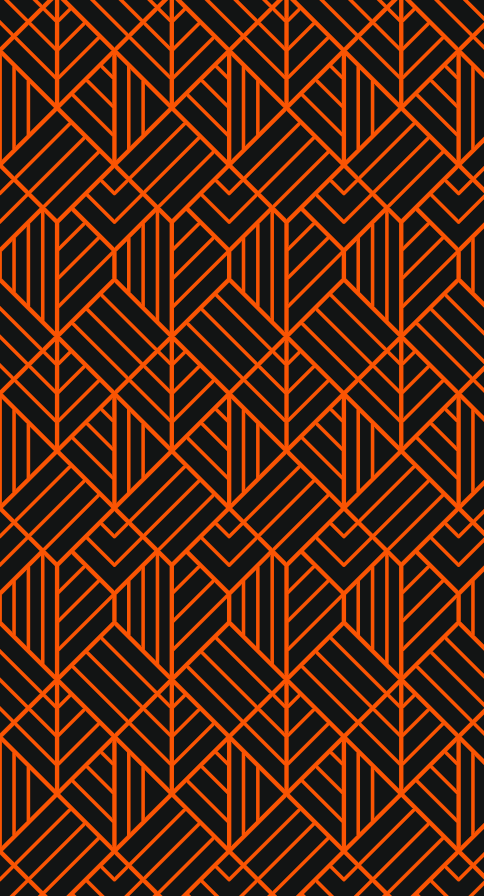
Give the GLSL for this pattern, as a Shadertoy shader.

```glsl
// Interlocking striped blocks, chevrons and triangles: orange lines on near-black.

const vec3  GROUND     = vec3(0.07, 0.08, 0.08);
const vec3  LINE       = vec3(0.98, 0.33, 0.01);
const vec2  PERIOD     = vec2(2.0, 6.0);        // repeat, in lattice units
const vec2  UNITS      = vec2(15.62, 15.67);    // lattice units per canvas height
const vec2  ORIGIN     = vec2(0.995, 1.885);    // first node, from the top left
const float EDGE_WIDTH = 0.076;                 // block outlines
const float FILL_WIDTH = 0.062;                 // stripes inside the blocks

// Distance to the segment ab, repeated over the lattice.
float segment(vec2 p, vec2 a, vec2 b) {
    vec2 q = p - 0.5 * (a + b);
    q -= PERIOD * round(q / PERIOD);
    vec2 halfSpan = 0.5 * (b - a);
    float t = clamp(dot(q, halfSpan) / dot(halfSpan, halfSpan), -1.0, 1.0);
    return length(q - halfSpan * t);
}

// Distance to a run of segments (ax, ay, bx, by), each moved on by a step.
float run(vec2 p, vec4 first, vec4 stride, int count) {
    float d = 1e3;
    for (int i = 0; i < count; i++) {
        vec4 s = first + stride * float(i);
        d = min(d, segment(p, s.xy, s.zw));
    }
    return d;
}

// Outlines: crossing diagonals, uprights and the open V.
float outlines(vec2 p) {
    float d = run(p, vec4(1, 3, 2, 4), vec4(1), 5);
    d = min(d, run(p, vec4(1, 3, 0, 4), vec4(-1, 1, -1, 1), 5));
    d = min(d, segment(p, vec2(0, 2), vec2(0, 6)));
    d = min(d, segment(p, vec2(1, 5), vec2(1, 7)));
    d = min(d, segment(p, vec2(1, 2.5), vec2(1, 3)));
    d = min(d, segment(p, vec2(1, 2.5), vec2(0.25, 1.75)));
    return min(d, segment(p, vec2(1, 2.5), vec2(1.75, 1.75)));
}

float stripes(vec2 p) {
    const float S = 0.25;
    // Square blocks
    float d = run(p, vec4(S, 3.75, 1.25, 4.75), vec4(S, -S, S, -S), 3);
    d = min(d, run(p, vec4(S, S, -0.75, 1.25), vec4(S), 3));
    // Tall chevrons
    d = min(d, run(p, vec4(0, 4.5, S, 4.25), vec4(0, 0.5, S, S), 3));
    d = min(d, run(p, vec4(0, 4.5, -S, 4.25), vec4(0, 0.5, -S, S), 3));
    // Small chevrons
    d = min(d, run(p, vec4(1, 1.5, 0.75, 1.25), vec4(0, 0.5, -S, S), 2));
    d = min(d, run(p, vec4(1, 1.5, 1.25, 1.25), vec4(0, 0.5, S, S), 2));
    // Split diamond: slanted left half, upright right half
    d = min(d, run(p, vec4(0.75, 5.25, 1, 5.5), vec4(-S, S, 0, 0.5), 3));
    d = min(d, run(p, vec4(1.25, 5.25, 1.25, 6.75), vec4(S, S, S, -S), 2));
    // Folded sides below the small chevrons
    d = min(d, run(p, vec4(0, 2.5, 0.5, 2), vec4(0, 0.5, S, S), 3));
    return min(d, run(p, vec4(1.25, 2.25, 1.25, 3.25), vec4(S, -S, S, S), 3));
}

void mainImage(out vec4 fragColor, in vec2 fragCoord) {
    // Lattice coordinates, y running downwards
    vec2 fromTop = vec2(fragCoord.x, iResolution.y - fragCoord.y);
    vec2 p = fromTop / iResolution.y * UNITS - ORIGIN;

    float d = min(outlines(p) - 0.5 * EDGE_WIDTH, stripes(p) - 0.5 * FILL_WIDTH);
    float pixel = UNITS.y / iResolution.y;
    float ink = clamp(0.5 - d / pixel, 0.0, 1.0);
    fragColor = vec4(mix(GROUND, LINE, ink), 1.0);
}
```
